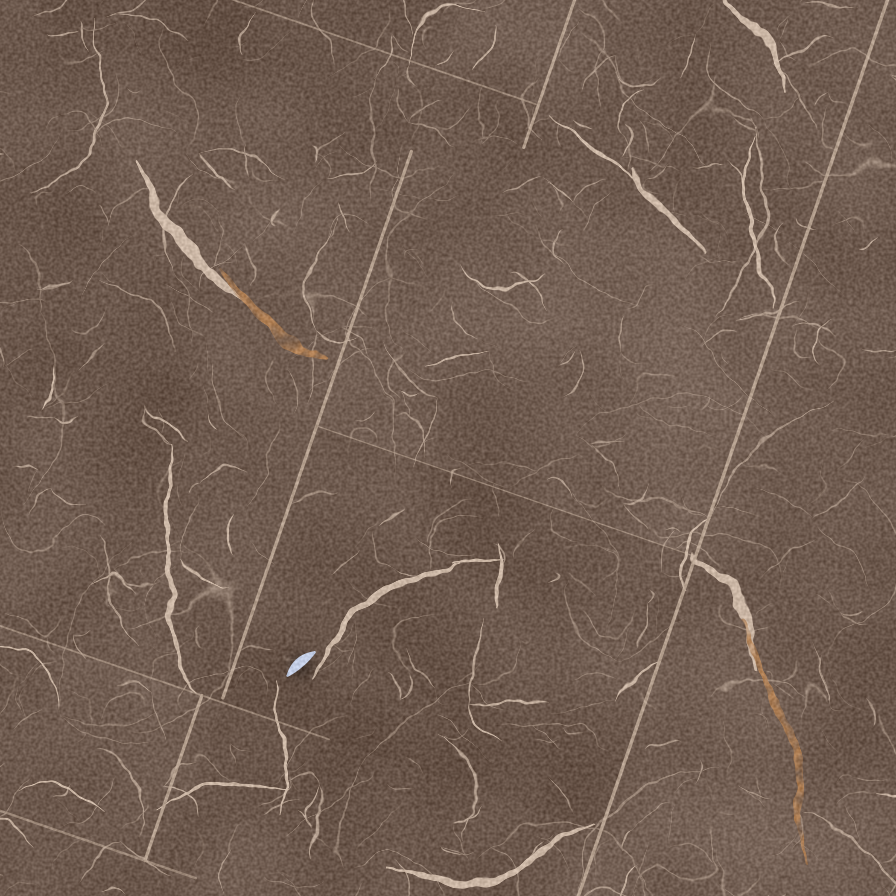
Reproduce this texture procedurally as a Shadertoy shader.

```glsl
const vec3 STONE = vec3(0.428, 0.351, 0.305);
const vec3 CREAM = vec3(0.83, 0.75, 0.68);
const vec3 OCHRE = vec3(0.69, 0.50, 0.33);
const vec3 GROUT = vec3(0.74, 0.66, 0.59);
const vec3 GLINT = vec3(0.77, 0.81, 0.90);

vec2 hash22(vec2 p) {
    vec3 q = fract(p.xyx * vec3(0.1031, 0.1030, 0.0973));
    q += dot(q, q.yzx + 33.33);
    return fract((q.xx + q.yz) * q.zy);
}

float cornerSlope(vec2 id, vec2 offset) {
    float angle = 6.2832 * hash22(id).x;
    return dot(vec2(cos(angle), sin(angle)), offset);
}

float gradientNoise(vec2 p) {
    vec2 i = floor(p), f = fract(p), e = vec2(1, 0);
    vec2 s = f * f * f * (f * (f * 6.0 - 15.0) + 10.0);
    float low = mix(cornerSlope(i, f), cornerSlope(i + e, f - e), s.x);
    float high = mix(cornerSlope(i + e.yx, f - e.yx), cornerSlope(i + 1.0, f - 1.0), s.x);
    return mix(low, high, s.y);
}

vec2 crinkle(vec2 p, float scale, float amount) {
    return amount * vec2(gradientNoise(p * scale), gradientNoise(p * scale + 41.7));
}

// Antialiased line coverage; lines thinner than a pixel fade
float stroke(float dist, float halfWidth) {
    float pixel = 1.0 / iResolution.y;
    return clamp((halfWidth - dist) / pixel + 0.5, 0.0, 1.0) * min(1.0, 2.0 * halfWidth / pixel);
}

// Bowed line from a to b, tapering towards both ends
float vein(vec2 p, vec2 a, vec2 b, float bend, float halfWidth) {
    float len = distance(a, b);
    vec2 dir = (b - a) / len;
    float along = dot(p - a, dir) / len;
    float h = clamp(along, 0.0, 1.0);
    float bow = 4.0 * h * (1.0 - h);
    float slope = 4.0 * bend * (1.0 - 2.0 * h);
    float across = dot(p - a, vec2(-dir.y, dir.x)) - bend * len * bow;
    across /= sqrt(1.0 + slope * slope);
    return stroke(length(vec2((along - h) * len, across)), halfWidth * mix(0.25, 1.0, bow));
}

// Fans of cracks leaving one random node in each cell
float scatteredVeins(vec2 p, float cells, float halfWidth, float presence, float seed) {
    float cover = 0.0;
    vec2 home = floor(p * cells);
    for (int j = -1; j <= 1; j++)
    for (int i = -1; i <= 1; i++) {
        vec2 id = home + vec2(i, j);
        vec2 node = id + hash22(id + seed);
        for (int k = 0; k < 3; k++) {
            vec2 r = hash22(id + seed + 17.3 * float(k + 1));
            vec2 s = hash22(id - seed - 29.1 * float(k + 1));
            if (s.x > presence) continue;
            float angle = -0.5 + 3.0 * (r.x - 0.5) + 3.1416 * float(k);
            vec2 tip = node + mix(0.25, 0.9, r.y) * vec2(cos(angle), sin(angle));
            float line = vein(p, node / cells, tip / cells, 0.5 * (r.y - 0.5), halfWidth * mix(0.5, 1.3, s.y));
            cover = max(cover, line * mix(0.3, 0.95, s.y * s.y));
        }
    }
    return cover;
}

// Faint wandering cracks along the zero line of a noise field
float hairlines(vec2 p, float scale) {
    float patches = smoothstep(0.0, 0.25, gradientNoise(p * scale * 1.3 + 7.1));
    return patches * stroke(abs(gradientNoise(p * scale)) / scale, 0.0007);
}

float mainVeins(vec2 p) {
    float c = vein(p, vec2(0.155, 0.82), vec2(0.285, 0.66), -0.08, 0.0062);
    c = max(c, vein(p, vec2(0.71, 0.81), vec2(0.785, 0.72), -0.10, 0.0035));
    c = max(c, vein(p, vec2(0.80, 1.01), vec2(0.875, 0.90), 0.08, 0.0042));
    c = max(c, vein(p, vec2(0.77, 0.38), vec2(0.84, 0.26), 0.13, 0.0055));
    c = max(c, vein(p, vec2(0.34, 0.25), vec2(0.51, 0.375), 0.05, 0.0045));
    c = max(c, vein(p, vec2(0.50, 0.374), vec2(0.565, 0.38), 0.05, 0.0022));
    c = max(c, vein(p, vec2(0.56, 0.40), vec2(0.55, 0.31), 0.08, 0.0026));
    c = max(c, vein(p, vec2(0.66, 0.075), vec2(0.43, 0.025), 0.10, 0.0042));
    c = max(c, vein(p, vec2(0.185, 0.50), vec2(0.22, 0.23), -0.04, 0.0030));
    c = max(c, vein(p, vec2(0.84, 0.85), vec2(0.87, 0.66), -0.07, 0.0025));
    c = max(c, vein(p, vec2(0.61, 0.88), vec2(0.72, 0.79), 0.04, 0.0018));
    c = max(c, vein(p, vec2(0.305, 0.24), vec2(0.315, 0.10), 0.05, 0.0020));
    return max(c, vein(p, vec2(0.18, 0.09), vec2(0.32, 0.13), 0.08, 0.0022));
}

// Straight joint at a fixed coordinate, limited to a span
float joint(float coord, float at, float run, float from, float to, float halfWidth) {
    float beyond = max(max(from - run, run - to), 0.0);
    return stroke(length(vec2(coord - at, beyond)), halfWidth);
}

void mainImage(out vec4 fragColor, in vec2 fragCoord) {
    vec2 uv = fragCoord / iResolution.y;
    vec2 p = uv + crinkle(uv, 9.0, 0.024) + crinkle(uv, 31.0, 0.008) + crinkle(uv, 88.0, 0.0025);
    vec2 tile = vec2(dot(uv, vec2(0.945, -0.326)), dot(uv, vec2(0.326, 0.945)));

    // Mottled stone with a slightly different tone per tile
    float tone = 0.065 * gradientNoise(uv * 3.0 + 5.3) + 0.045 * gradientNoise(p * 10.0);
    tone += 0.03 * (hash22(floor((tile - vec2(0.163, 0.285)) / vec2(0.447, 0.326))).x - 0.5);
    vec3 color = STONE + tone;

    // Veins, from faint cracks to broad bands
    float fine = 0.4 * max(hairlines(p, 5.0), hairlines(p + 3.7, 11.0));
    fine = max(fine, scatteredVeins(p, 4.0, 0.0014, 0.55, 3.0));
    fine = max(fine, scatteredVeins(p, 8.0, 0.0011, 0.5, 11.0));
    fine = max(fine, 0.8 * scatteredVeins(p, 15.0, 0.0009, 0.4, 23.0));
    color = mix(color, CREAM, fine);
    color = mix(color, CREAM, 0.92 * mainVeins(p));
    float rust = vein(p, vec2(0.25, 0.70), vec2(0.37, 0.60), -0.04, 0.006);
    rust = max(rust, vein(p, vec2(0.825, 0.31), vec2(0.905, 0.03), 0.04, 0.005));
    color = mix(color, OCHRE, rust * clamp(0.7 + gradientNoise(p * 75.0), 0.0, 1.0));

    // Pale mineral fleck in a dark smudge
    vec2 smudge = (uv - vec2(0.336, 0.257)) / 0.014;
    color *= 1.0 - 0.3 * exp(-dot(smudge, smudge));
    color = mix(color, GLINT, vein(uv, vec2(0.321, 0.246), vec2(0.351, 0.272), 0.05, 0.0055));

    // Tile joints: strong lengthwise, faint crosswise
    float strong = joint(tile.x, 0.610, tile.y, -1.0, 2.0, 0.0019);
    strong = max(strong, joint(tile.x, 0.163, tile.y, 0.29, 0.935, 0.0018));
    strong = max(strong, joint(tile.x, 0.280, tile.y, 0.98, 2.0, 0.0017));
    strong = max(strong, joint(tile.x, 0.140, tile.y, 0.09, 0.285, 0.0018));
    float faint = joint(tile.y, 1.030, tile.x, -1.0, 0.28, 0.0010);
    faint = max(faint, joint(tile.y, 0.285, tile.x, -1.0, 0.29, 0.0010));
    faint = max(faint, joint(tile.y, 0.611, tile.x, 0.163, 0.61, 0.0007));
    faint = max(faint, joint(tile.y, 0.090, tile.x, -1.0, 0.20, 0.0013));
    color = mix(color, GROUT, max(0.9 * strong, 0.6 * faint));

    // Fine sandy grain
    float grain = 0.10 * gradientNoise(uv * 307.0) + 0.08 * gradientNoise(uv * 193.0 + 9.4);
    fragColor = vec4(clamp(color + grain, 0.0, 1.0), 1.0);
}
```
